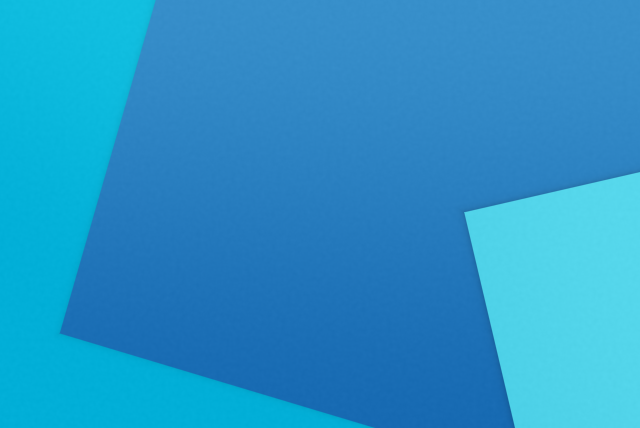
A WebGL 1 fragment shader for this background:

```glsl
precision highp float;
// Overlapping paper sheets: a tilted blue sheet and a pale aqua one on cyan.

uniform vec2 u_resolution;

#define BLUE_LOW vec3(0.085, 0.410, 0.695)
#define BLUE_HIGH vec3(0.220, 0.565, 0.795)
#define CYAN_LOW vec3(0.005, 0.685, 0.845)
#define CYAN_HIGH vec3(0.070, 0.750, 0.880)
#define AQUA_LOW vec3(0.295, 0.815, 0.905)
#define AQUA_HIGH vec3(0.340, 0.845, 0.925)
#define GRAIN_SCALE 85.0
#define GRAIN_AMOUNT 0.012
#define SHADOW_WIDTH 0.007
#define SHADOW_AMOUNT 0.14

vec2 hashGradient(vec2 cell) {
    vec2 h = vec2(dot(cell, vec2(127.1, 311.7)), dot(cell, vec2(269.5, 183.3)));
    return fract(sin(h) * 43758.5) * 2.0 - 1.0;
}

float gradientNoise(vec2 p) {
    vec2 i = floor(p);
    vec2 f = p - i;
    vec2 w = f * f * f * (f * (f * 6.0 - 15.0) + 10.0);
    vec2 e = vec2(1.0, 0.0);
    float low = mix(dot(hashGradient(i), f),
                    dot(hashGradient(i + e.xy), f - e.xy), w.x);
    float high = mix(dot(hashGradient(i + e.yx), f - e.yx),
                     dot(hashGradient(i + e.xx), f - e.xx), w.x);
    return mix(low, high, w.y);
}

// Signed distance to the line a-b, positive on its left side.
float leftOf(vec2 p, vec2 a, vec2 b) {
    vec2 d = normalize(b - a);
    return d.x * (p.y - a.y) - d.y * (p.x - a.x);
}

// Inside distance of a sheet that shows one corner.
float sheet(vec2 p, vec2 start, vec2 corner, vec2 end) {
    return min(leftOf(p, start, corner), leftOf(p, corner, end));
}

float coverage(float inside, float pixel) {
    return smoothstep(-0.75 * pixel, 0.75 * pixel, inside);
}

// Thin contact shadow just outside a sheet.
float contactShadow(float inside) {
    return 1.0 - SHADOW_AMOUNT * exp(min(inside, 0.0) / SHADOW_WIDTH);
}

void main() {
    vec2 uv = gl_FragCoord.xy / u_resolution;
    vec2 p = uv * vec2(1.5, 1.0);
    float pixel = 1.0 / u_resolution.y;

    float blueInside = sheet(p, vec2(0.365, 1.0), vec2(0.140, 0.221), vec2(0.879, 0.0));
    float aquaInside = sheet(p, vec2(1.5, 0.598), vec2(1.088, 0.504), vec2(1.207, 0.0));

    // Soft light falling from above on each paper.
    float cyanLight = smoothstep(0.35, 1.25, uv.y + 0.9 * uv.x);
    float blueLight = smoothstep(-0.1, 1.12, uv.y + 0.12 * (uv.x - 0.5));
    float aquaLight = smoothstep(0.7, 1.25, uv.x + 0.4 * uv.y);
    vec3 cyan = mix(CYAN_LOW, CYAN_HIGH, cyanLight);
    vec3 blue = mix(BLUE_LOW, BLUE_HIGH, blueLight);
    vec3 aqua = mix(AQUA_LOW, AQUA_HIGH, aquaLight);

    // Stack the sheets.
    vec3 color = cyan * mix(1.0, contactShadow(blueInside), 0.5);
    color = mix(color, blue * contactShadow(aquaInside), coverage(blueInside, pixel));
    color = mix(color, aqua, coverage(aquaInside, pixel));

    // Faint paper grain.
    float grain = gradientNoise(p * GRAIN_SCALE) + 0.5 * gradientNoise(p * GRAIN_SCALE * 2.3);
    color += GRAIN_AMOUNT * grain;

    gl_FragColor = vec4(color, 1.0);
}
```
